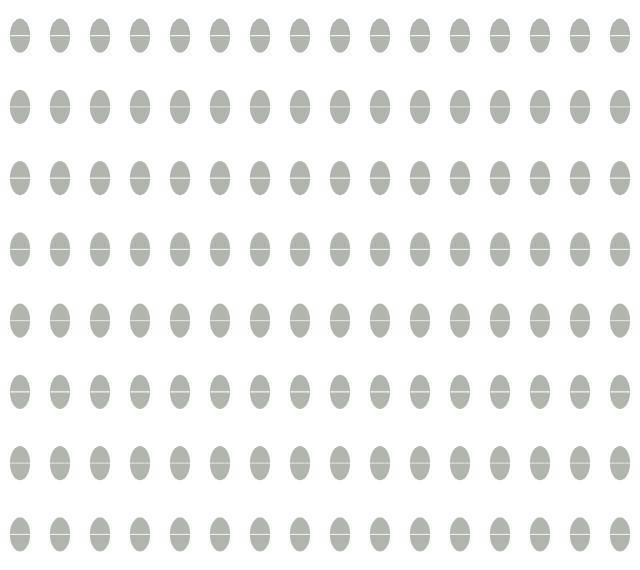
A Shadertoy shader for this pattern:

```glsl
// Rows of upright grey-green ovals on white, each split by a fine pale line across its middle.

const vec2  REPEATS     = vec2(16.0, 8.0);      // ovals across and down
const vec2  OVAL_RADIUS = vec2(0.252, 0.239);   // in cells
const float SPLIT_WIDTH = 0.0150;               // in cell heights
const float SPLIT_BASE  = 0.77;                 // mean strength of the split
const float SPLIT_VARY  = 0.22;                 // change of strength between rows
const float VARY_CYCLES = 3.0;                  // whole cycles over all rows, so it wraps
const float VARY_PEAK   = 2.3;                  // strongest row, counted from the top
const vec3  PAPER_COLOR = vec3(1.0);
const vec3  OVAL_COLOR  = vec3(0.69, 0.71, 0.68);
const float TAU         = 6.2831853;

// Approximate signed distance to an ellipse, negative inside.
float ellipseDistance(vec2 p, vec2 radius) {
    float k = length(p / radius);
    float slope = length(p / (radius * radius));
    return k * (k - 1.0) / max(slope, 1e-5);
}

// Share of one pixel covered by a horizontal band centred on zero.
float bandCoverage(float y, float halfWidth, float pixel) {
    float low  = max(y - 0.5 * pixel, -halfWidth);
    float high = min(y + 0.5 * pixel, halfWidth);
    return max(high - low, 0.0) / pixel;
}

// Strength of the split line, varying gently from row to row.
float splitStrength(float row) {
    float phase = TAU * VARY_CYCLES * (row - VARY_PEAK) / REPEATS.y;
    return SPLIT_BASE + SPLIT_VARY * cos(phase);
}

void mainImage(out vec4 fragColor, in vec2 fragCoord) {
    // Repeat grid, with lengths measured in cell heights
    vec2 grid = fragCoord / iResolution.xy * REPEATS;
    vec2 cellSize = iResolution.xy / REPEATS;
    vec2 cellShape = vec2(cellSize.x / cellSize.y, 1.0);
    vec2 p = (fract(grid) - 0.5) * cellShape;
    float pixel = 1.0 / cellSize.y;

    // Oval
    float d = ellipseDistance(p, OVAL_RADIUS * cellShape);
    float oval = clamp(0.5 - d / pixel, 0.0, 1.0);

    // Split line
    float rowFromTop = REPEATS.y - 1.0 - floor(grid.y);
    float split = bandCoverage(p.y, 0.5 * SPLIT_WIDTH, pixel) * splitStrength(rowFromTop);

    vec3 color = mix(PAPER_COLOR, OVAL_COLOR, oval * (1.0 - split));
    fragColor = vec4(color, 1.0);
}
```
